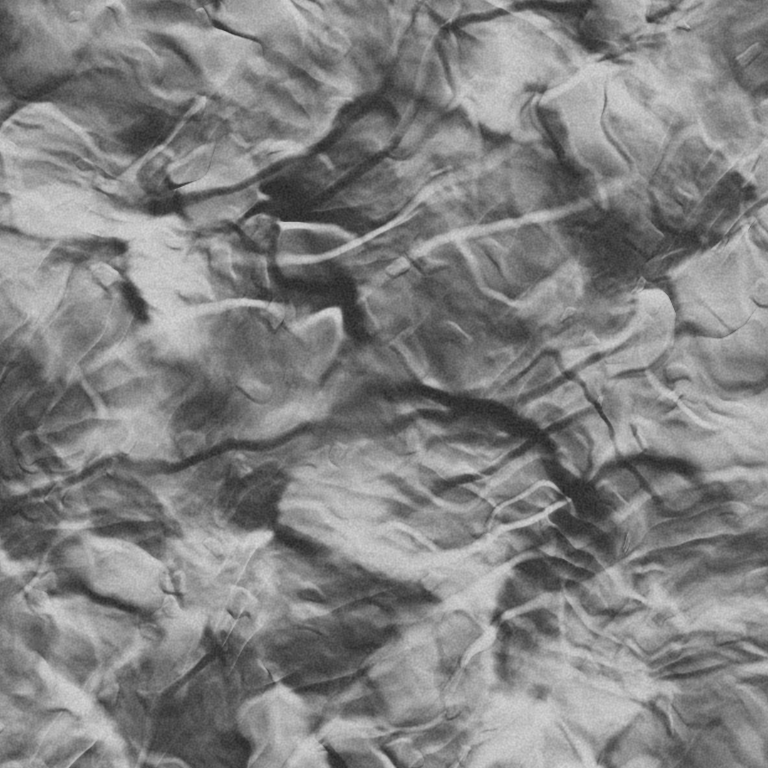
This texture is drawn by a Shadertoy shader. Its source:

```glsl
// Electron-microscope view of a rough fracture surface, in greys.
// A height field of swells, ledges, fibrous facets, pits and rubble is
// lit from above, with bright crests, dark hollows and fine sensor grain.

#define MID_GREY 0.495
#define TONE_RANGE 0.30
#define LIGHT_GAIN 0.72
#define DEPTH_GAIN 17.0
#define GRAIN_AMOUNT 0.065
#define FACET_SCALE 4.5
#define FIBRE_HEIGHT 0.014
#define LEDGE_HEIGHT 0.021
#define SAMPLE_STEP 0.003
#define LIGHT_DIR vec2(0.406, 0.914)

const mat2 TURN = mat2(0.8, 0.6, -0.6, 0.8);

vec2 hash2(vec2 p) {
    vec3 a = fract(p.xyx * vec3(0.1031, 0.1030, 0.0973));
    a += dot(a, a.yzx + 33.33);
    return fract((a.xx + a.yz) * a.zy);
}

float cornerSlope(vec2 cell, vec2 offset) {
    return dot(hash2(cell) * 2.0 - 1.0, offset);
}

// Gradient noise, roughly -0.9 to 0.9
float noise(vec2 p) {
    vec2 i = floor(p), f = p - i;
    vec2 u = f * f * f * (f * (f * 6.0 - 15.0) + 10.0);
    vec2 e = vec2(1.0, 0.0);
    float low = mix(cornerSlope(i, f), cornerSlope(i + e, f - e), u.x);
    float high = mix(cornerSlope(i + e.yx, f - e.yx), cornerSlope(i + 1.0, f - 1.0), u.x);
    return 1.4 * mix(low, high, u.y);
}

vec2 noise2(vec2 p) {
    return vec2(noise(p), noise(p + 19.0));
}

float crest(vec2 p) {
    float n = noise(p);
    return 0.23 - sqrt(n * n + 0.0012);
}

float fbm(vec2 p, int octaves) {
    float sum = 0.0, gain = 1.0;
    for (int i = 0; i < octaves; i++) {
        sum += gain * noise(p);
        p = TURN * p * 2.03 + 7.3;
        gain *= 0.5;
    }
    return sum;
}

// Layers that rise gently and break off in a short cliff
float ledges(vec2 p, float layers) {
    float rise = fract(layers * noise(p) + 0.3 * noise(p * 2.7 + 5.0));
    return rise - smoothstep(0.72, 1.0, rise) - 0.36;
}

// Blended tilted patches, each with fibres along its own direction
float facets(vec2 p) {
    p *= FACET_SCALE;
    vec2 cell = floor(p);
    float total = 0.0001, sum = 0.0;
    for (int k = 0; k < 9; k++) {
        vec2 id = cell + vec2(k % 3, k / 3) - 1.0;
        vec2 d = p - id - hash2(id + 40.0);
        float weight = max(1.0 - dot(d, d), 0.0);
        if (weight <= 0.0) continue;
        weight *= weight * weight;
        weight *= weight * weight;
        vec2 rnd = hash2(id + 90.0);
        vec2 dir = normalize(vec2(1.0, 0.7 + 2.6 * (rnd.x - 0.5)));
        vec2 r = vec2(dot(d, dir), dir.x * d.y - dir.y * d.x);
        float fibre = crest(r * vec2(1.4, 6.5) + id * 7.7);
        float tilt = dot(d, rnd.yx - 0.5) * 0.8 / FACET_SCALE;
        sum += weight * (fibre * FIBRE_HEIGHT * (0.4 + rnd.y) + tilt);
        total += weight;
    }
    return sum / total;
}

// Scattered blocky fragments with uneven rims
float fragments(vec2 p, float scale, float share) {
    p *= scale;
    p += 0.2 * noise2(p * 2.0);
    vec2 cell = floor(p);
    float top = 0.0;
    for (int k = 0; k < 9; k++) {
        vec2 id = cell + vec2(k % 3, k / 3) - 1.0;
        vec2 shape = hash2(id + scale + 55.0);
        if (shape.x > share) continue;
        vec2 rnd = hash2(id + scale);
        vec2 d = p - id - rnd;
        vec2 dir = normalize(rnd - 0.497);
        d = vec2(dot(d, dir), dir.x * d.y - dir.y * d.x);
        d.y *= 1.0 + 0.8 * rnd.y;
        d *= d;
        float radius = 0.22 + 0.38 * shape.y;
        float inside = 1.0 - sqrt(sqrt(dot(d, d))) / radius;
        float dome = 0.65 * smoothstep(0.0, 0.5, inside) + 0.35 * max(inside, 0.0);
        top = max(top, 0.34 * radius * dome);
    }
    return top / scale;
}

float surface(vec2 uv) {
    vec2 q = uv + 0.05 * noise2(uv * 4.0) + 0.012 * noise2(uv * 15.0 + 3.0);
    q += 0.003 * noise(uv * 42.0);
    float blocks = fragments(q, 7.0, 0.36);
    float bare = 1.0 - 0.6 * smoothstep(0.0, 0.015, blocks);
    float h = 0.042 * fbm(q * 4.0 + 12.0, 3) + 0.05 * crest(q * 5.0 + 5.0);
    h += LEDGE_HEIGHT * ledges(q * TURN * vec2(2.5, 5.0) + 3.0, 2.2);
    h += bare * 0.5 * LEDGE_HEIGHT * ledges(q * vec2(8.0, 6.0) + 60.0, 1.8);
    h += bare * (facets(q) + 0.004 * fbm(q * 36.0, 2));
    h += blocks + 0.7 * bare * fragments(q, 19.0, 0.4);
    return h - 0.035 * smoothstep(0.38, 0.85, noise(q * 9.0 + 31.0));
}

void mainImage(out vec4 fragColor, in vec2 fragCoord) {
    vec2 uv = fragCoord / iResolution.y;
    vec2 e = vec2(SAMPLE_STEP, 0.0);
    float h = surface(uv);

    // Slope light, bright crests and dark hollows
    vec2 slope = vec2(surface(uv + e) - h, surface(uv + e.yx) - h) / SAMPLE_STEP;
    float tone = -LIGHT_GAIN * dot(slope, LIGHT_DIR);
    tone += DEPTH_GAIN * (h - 0.005) + 0.25 * noise(uv * 2.3 + 4.0);

    float grain = noise(uv * 310.0) + 0.5 * noise(uv * 170.0 + 8.0);
    float grey = MID_GREY + TONE_RANGE * tanh(tone) + GRAIN_AMOUNT * grain;
    fragColor = vec4(vec3(clamp(grey, 0.0, 1.0)), 1.0);
}
```
